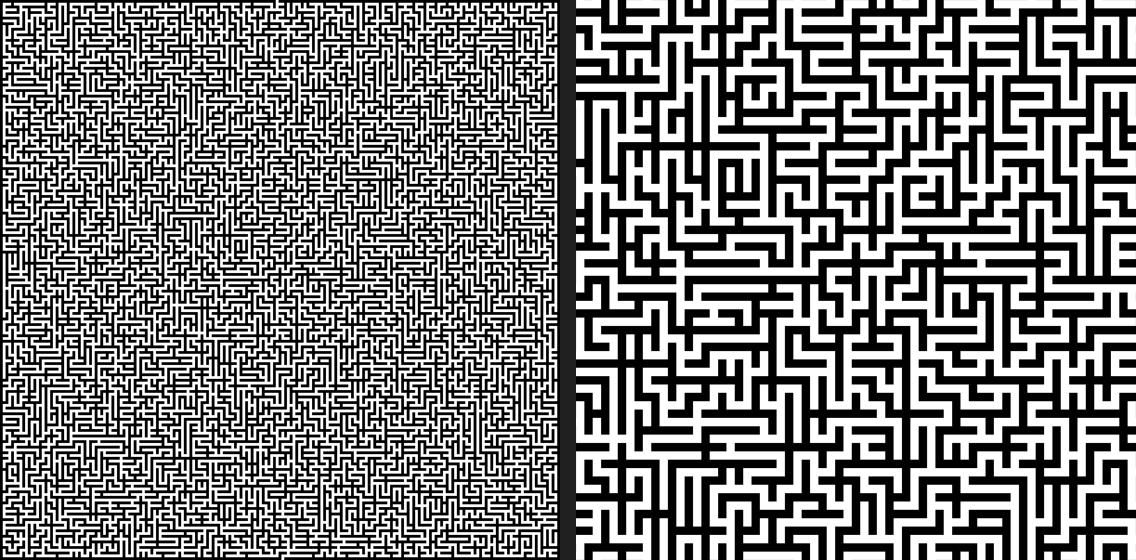
Left, the full canvas; right, a detail of the centre.
Reproduce this pattern procedurally as a WebGL 1 fragment shader.

```glsl
precision highp float;
// A dense square maze: black walls and white passages of equal width.
// Every inner grid post raises one wall towards a neighbour. Posts choose in
// three rounds; later ones avoid closed cells and favour sparsely walled ones.

uniform vec2 u_resolution;

const float CELLS = 100.0;               // cells per side
const float UNITS = 2.0 * CELLS + 1.0;   // wall and passage widths per side
const vec2 TOP_GATE = vec2(CELLS - 1.0, 2.0 * CELLS);
const vec2 BOTTOM_GATE = vec2(CELLS + 1.0, 0.0);
const float STRAIGHT = 0.12;             // liking for longer straight walls
const float CROWDING = 0.16;             // dislike of cells with many walls
const float BLOCKED = 9.0;               // penalty for a forbidden wall
const float SOFTNESS = 1.15;             // edge filter width in pixels
const vec3 WALL = vec3(0.0);
const vec3 PASSAGE = vec3(1.0);

// Random weights of the directions in the order east, north, west, south.
vec4 randomWeights(vec2 post) {
  vec4 h = fract((post.xyxy + 11.0) * vec4(0.1031, 0.1030, 0.0973, 0.1099));
  h += dot(h, h.wzxy + 33.33);
  return fract((h.xxyz + h.yzzw) * h.zywx);
}

vec4 oneHot(vec2 dir) { return max(vec4(dir, -dir), 0.0); }

vec2 heading(int k) {
  return k == 0 ? vec2(1.0, 0.0) : k == 1 ? vec2(0.0, 1.0)
       : k == 2 ? vec2(-1.0, 0.0) : vec2(0.0, -1.0);
}

vec2 bestHeading(vec4 w) {
  float top = max(max(w.x, w.y), max(w.z, w.w));
  return w.x >= top ? heading(0) : w.y >= top ? heading(1)
       : w.z >= top ? heading(2) : heading(3);
}

bool onBorder(vec2 p, float last) {
  return min(p.x, p.y) <= 0.0 || max(p.x, p.y) >= last;
}

// Cost of the walls already around the cell between dir and side, given the
// choices of the posts ahead, beside and diagonally opposite.
float crowding(vec2 dir, vec2 side, vec2 ahead, vec2 beside, vec2 diagonal) {
  float walls = float(ahead == side) + float(beside == -side || beside == dir)
              + float(diagonal == -side || diagonal == -dir);
  return CROWDING * walls * walls;
}

// Round one: posts of equal parity choose freely.
vec2 firstChoice(vec2 post) {
  return onBorder(post, CELLS) ? vec2(0.0) : bestHeading(randomWeights(post));
}

// Round two: avoid doubling a neighbour's wall.
vec2 secondChoice(vec2 post) {
  if (onBorder(post, CELLS)) return vec2(0.0);
  vec4 w = randomWeights(post);
  for (int k = 0; k < 4; k++) {
    vec2 dir = heading(k), side = dir.yx, ahead = firstChoice(post + dir);
    float cost = crowding(dir, side, ahead, firstChoice(post + side), vec2(0.0))
               + crowding(dir, -side, ahead, firstChoice(post - side), vec2(0.0));
    if (ahead == -dir) cost += BLOCKED;
    w += STRAIGHT * abs(dot(ahead, dir)) * oneHot(ahead) - cost * oneHot(dir);
  }
  return bestHeading(w);
}

vec2 settledChoice(vec2 post) {
  vec2 parity = mod(post, 2.0);
  if (parity.x == parity.y) return firstChoice(post);
  if (parity.x > parity.y) return secondChoice(post);
  return vec2(0.0);
}

// Round three: follow settled walls and avoid any that lead back here.
vec2 thirdChoice(vec2 post) {
  if (onBorder(post, CELLS)) return vec2(0.0);
  vec4 w = randomWeights(post);
  for (int k = 0; k < 4; k++) {
    vec2 dir = heading(k), side = dir.yx, ahead = firstChoice(post + dir);
    float cost = crowding(dir, side, ahead, firstChoice(post + side),
                          secondChoice(post + dir + side))
               + crowding(dir, -side, ahead, firstChoice(post - side),
                          secondChoice(post + dir - side));
    vec2 walker = post + dir;
    for (int i = 0; i < 3; i++) {
      walker += settledChoice(walker);
      if (walker == post) { cost += BLOCKED; break; }
    }
    w += STRAIGHT * abs(dot(ahead, dir)) * oneHot(ahead) - cost * oneHot(dir);
  }
  return bestHeading(w);
}

vec2 wallChoice(vec2 post) {
  vec2 parity = mod(post, 2.0);
  return parity.x < parity.y ? thirdChoice(post) : settledChoice(post);
}

// 1 for a wall unit, 0 for an open one; even coordinates hold the posts.
float solid(vec2 unit) {
  unit = clamp(unit, 0.0, UNITS - 1.0);
  if (unit == TOP_GATE || unit == BOTTOM_GATE) return 0.0;
  if (onBorder(unit, UNITS - 1.0)) return 1.0;
  vec2 post = floor(unit * 0.5), odd = unit - 2.0 * post;
  if (odd.x == odd.y) return 1.0 - odd.x;
  return wallChoice(post) == odd || wallChoice(post + odd) == -odd ? 1.0 : 0.0;
}

void main() {
  // Box-filter the units under one softened pixel.
  float pixel = UNITS / min(u_resolution.x, u_resolution.y), width = pixel * SOFTNESS;
  vec2 low = (gl_FragCoord.xy - 0.5 * u_resolution) * pixel + 0.5 * (UNITS - width);
  vec2 unit = floor(low), share = clamp((low + width - unit - 1.0) / width, 0.0, 1.0);
  float wall = 0.0;
  for (int k = 0; k < 4; k++) {
    vec2 side = vec2(mod(float(k), 2.0), floor(float(k) * 0.5));
    vec2 weight = mix(1.0 - share, share, side);
    if (weight.x * weight.y > 0.0) wall += weight.x * weight.y * solid(unit + side);
  }
  gl_FragColor = vec4(mix(PASSAGE, WALL, wall), 1.0);
}
```
